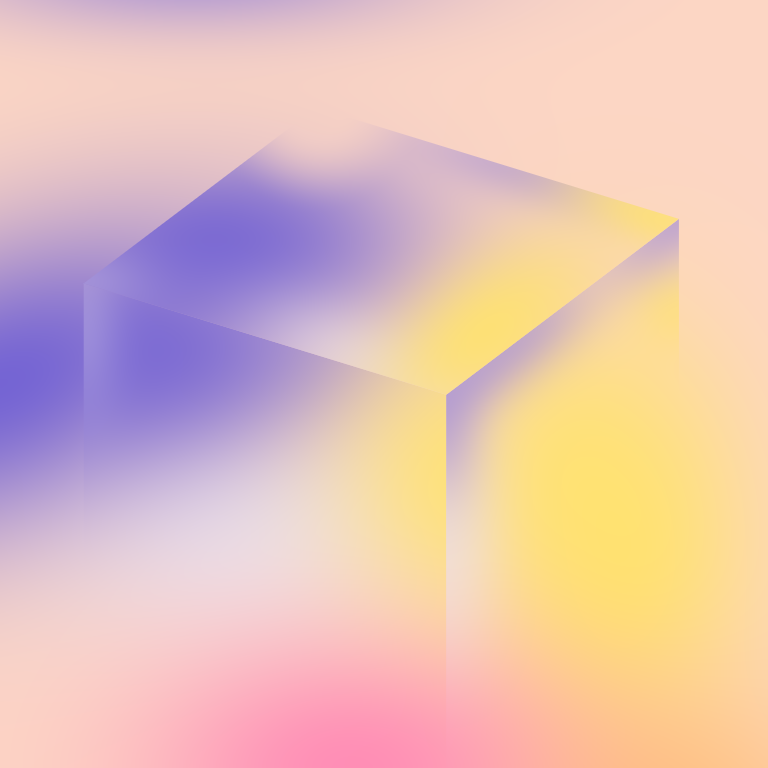
This background is drawn by a Shadertoy shader. Its source:

```glsl
// Translucent cube dissolving into soft peach, violet, yellow and pink glows.

const vec3 PEACH  = vec3(0.99, 0.84, 0.77);
const vec3 VIOLET = vec3(0.43, 0.37, 0.83);
const vec3 LILAC  = vec3(0.67, 0.58, 0.83);
const vec3 MIST   = vec3(0.93, 0.89, 0.92);
const vec3 YELLOW = vec3(1.00, 0.89, 0.42);
const vec3 ORANGE = vec3(1.00, 0.73, 0.42);
const vec3 PINK   = vec3(1.00, 0.54, 0.71);

// Corners of the cube's top; the back one completes the parallelogram.
const vec2 LEFT  = vec2(0.109, 0.631);
const vec2 FRONT = vec2(0.581, 0.486);
const vec2 RIGHT = vec2(0.884, 0.715);
const vec2 BACK  = LEFT + RIGHT - FRONT;

// Blend a soft elliptical glow; lean shears it upward to the right.
vec3 glow(vec3 base, vec2 p, vec2 centre, vec2 radius, float lean, vec3 tint, float strength) {
    vec2 q = p - centre;
    q.y -= lean * q.x;
    q /= radius;
    return mix(base, tint, strength * exp(-dot(q, q)));
}

// Signed distance to a line, positive on the left of a to b.
float side(vec2 p, vec2 a, vec2 b) {
    vec2 e = normalize(b - a);
    return e.x * (p.y - a.y) - e.y * (p.x - a.x);
}

// Position along the segment from a (0) to b (1).
float along(vec2 p, vec2 a, vec2 b) {
    return dot(p - a, b - a) / dot(b - a, b - a);
}

float bell(float x, float width) {
    return exp(-x * x / (width * width));
}

float coverage(float d, float pixel) {
    return clamp(d / pixel + 0.5, 0.0, 1.0);
}

// Wide colour field shared by the backdrop and all faces.
vec3 backdrop(vec2 p) {
    vec3 c = glow(PEACH, p, vec2(0.25, 1.04), vec2(0.31, 0.08), 0.0, LILAC, 0.95);
    c = glow(c, p, vec2(0.32, 0.31), vec2(0.28, 0.17), 0.0, MIST, 0.9);
    c = glow(c, p, vec2(0.0, 0.50), vec2(0.34, 0.195), 0.3, VIOLET, 0.95);
    c = glow(c, p, vec2(0.81, 0.27), vec2(0.18, 0.27), 0.0, YELLOW, 0.9);
    c = glow(c, p, vec2(0.74, 0.38), vec2(0.14, 0.19), 0.0, YELLOW, 0.7);
    c = glow(c, p, vec2(0.86, -0.06), vec2(0.24, 0.16), 0.0, ORANGE, 0.7);
    return glow(c, p, vec2(0.46, 0.0), vec2(0.27, 0.165), 0.0, PINK, 0.95);
}

vec3 leftFace(vec3 base, vec2 p) {
    vec3 c = glow(base, p, vec2(0.38, 0.55), vec2(0.17, 0.10), 0.0, LILAC, 0.65);
    c = glow(c, p, vec2(0.22, 0.54), vec2(0.17, 0.12), 0.0, VIOLET, 0.7);
    c = glow(c, p, vec2(0.60, 0.39), vec2(0.16, 0.18), 0.0, YELLOW, 0.75);
    return glow(c, p, vec2(0.109, 0.57), vec2(0.05, 0.12), 0.0, MIST, 0.28);
}

vec3 rightFace(vec3 base, vec2 p) {
    vec3 c = glow(base, p, vec2(0.88, 0.60), vec2(0.06, 0.06), 0.0, YELLOW, 0.6);
    c = glow(c, p, vec2(0.58, 0.29), vec2(0.07, 0.15), 0.0, MIST, 0.55);
    c = glow(c, p, vec2(0.58, 0.43), vec2(0.05, 0.09), 0.0, LILAC, 0.5);
    // Violet shade under the top edge, weaker along its middle.
    float t = along(p, FRONT, RIGHT);
    float shade = 0.75 - 0.45 * bell(t - 0.65, 0.22);
    return mix(c, LILAC, shade * bell(side(p, FRONT, RIGHT), 0.05));
}

vec3 topFace(vec3 base, vec2 p) {
    vec3 c = glow(base, p, vec2(0.29, 0.685), vec2(0.25, 0.13), 0.0, VIOLET, 0.85);
    c = glow(c, p, vec2(0.47, 0.53), vec2(0.13, 0.07), -0.3, MIST, 0.55);
    c = glow(c, p, vec2(0.63, 0.57), vec2(0.14, 0.10), 0.5, YELLOW, 0.85);
    c = glow(c, p, LEFT, vec2(0.09, 0.05), 0.0, MIST, 0.25);
    // Shade below the back right edge, then the bright right corner.
    float shade = 0.6 * bell(along(p, BACK, RIGHT) - 0.55, 0.28);
    c = mix(c, LILAC, shade * bell(side(p, BACK, RIGHT), 0.04));
    return glow(c, p, vec2(0.86, 0.715), vec2(0.12, 0.045), -0.3, YELLOW, 0.75);
}

void mainImage(out vec4 fragColor, in vec2 fragCoord) {
    vec2 p = fragCoord / iResolution.xy;
    float pixel = 1.0 / min(iResolution.x, iResolution.y);

    // Signed distances inside each face; the walls run off the canvas.
    float top = min(min(side(p, LEFT, FRONT), side(p, FRONT, RIGHT)),
                    min(side(p, RIGHT, BACK), side(p, BACK, LEFT)));
    float leftWall = min(side(p, FRONT, LEFT), min(p.x - LEFT.x, FRONT.x - p.x));
    float rightWall = min(side(p, RIGHT, FRONT), min(p.x - FRONT.x, RIGHT.x - p.x));

    // The back corner of the top melts into the backdrop.
    float melt = smoothstep(0.03, 0.14, distance(p, BACK));

    vec3 field = backdrop(p);
    vec3 color = mix(field, leftFace(field, p), coverage(leftWall, pixel));
    color = mix(color, rightFace(field, p), coverage(rightWall, pixel));
    color = mix(color, topFace(field, p), melt * coverage(top, pixel));
    fragColor = vec4(color, 1.0);
}
```
